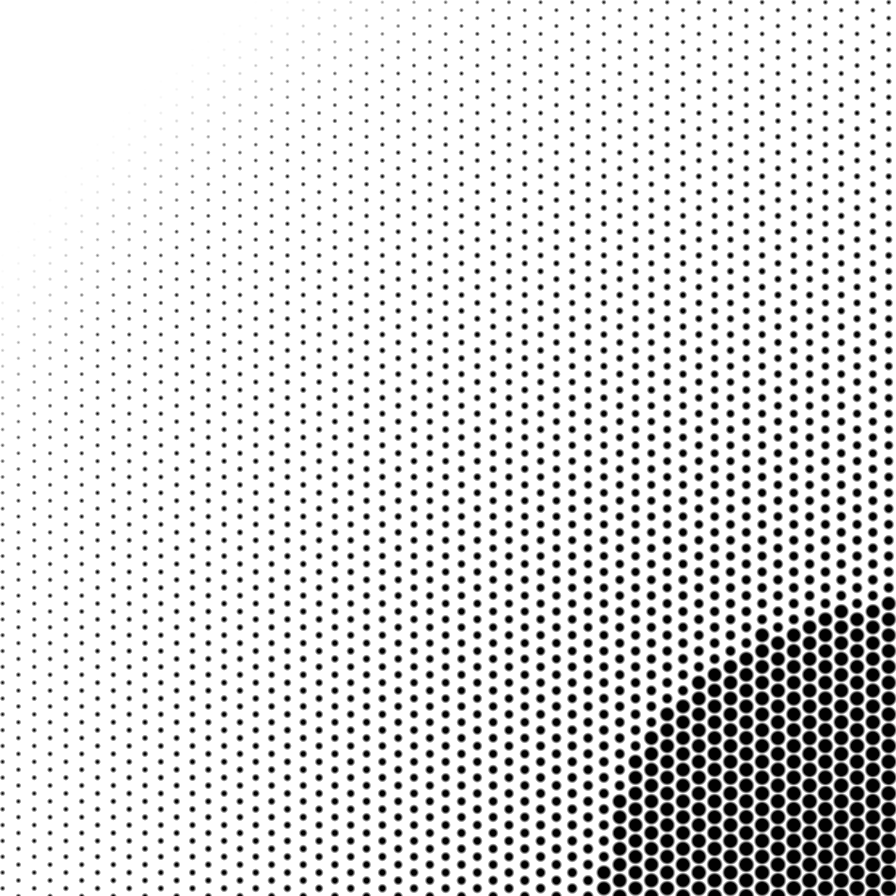
This pattern is drawn by a WebGL 1 fragment shader. Its source:

```glsl
precision highp float;
// Staggered black halftone dots on white, growing toward the lower right corner.
uniform vec2 u_resolution;

const float PITCH = 0.01766;
const vec2 GRID_ORIGIN = vec2(0.0029, 0.0085);
const vec2 FOCUS = vec2(1.0, 0.0);
const float CORE_REACH = 0.3275;
const float FADE_REACH = 1.217;
const float EDGE_SOFTNESS = 0.0029;
const vec3 PAPER = vec3(1.0);
const vec3 INK = vec3(0.005);

// Centre of the dot nearest to p in a column; odd columns shift by half a pitch.
vec2 dotCenter(vec2 p, float column) {
  float shift = 0.5 * mod(column, 2.0);
  float row = floor((p.y - GRID_ORIGIN.y) / PITCH - shift + 0.5);
  return GRID_ORIGIN + PITCH * vec2(column, row + shift);
}

// Dot radius: a dense core, then a linear falloff.
float dotRadius(float reach) {
  float core = mix(0.0084, 0.0075, reach / CORE_REACH);
  float falloff = (reach - CORE_REACH) / (FADE_REACH - CORE_REACH);
  float outer = mix(0.0053, 0.0007, falloff);
  return reach < CORE_REACH ? core : outer;
}

// Ink coverage of one dot with a smoothed edge.
float dotInk(vec2 p, vec2 center, float softness) {
  float reach = distance(center, FOCUS);
  float edge = dotRadius(reach) - distance(p, center);
  float fade = 1.0 - smoothstep(1.06, FADE_REACH + 0.02, reach);
  return clamp(0.5 + edge / softness, 0.0, 1.0) * fade;
}

void main() {
  float size = min(u_resolution.x, u_resolution.y);
  vec2 p = gl_FragCoord.xy / size;
  float column = floor((p.x - GRID_ORIGIN.x) / PITCH + 0.5);
  float softness = max(EDGE_SOFTNESS, 1.0 / size);

  // Neighbouring columns overlap where the dots are largest.
  float ink = 0.0;
  for (int i = -1; i <= 1; i++) {
    vec2 center = dotCenter(p, column + float(i));
    ink = max(ink, dotInk(p, center, softness));
  }
  gl_FragColor = vec4(mix(PAPER, INK, ink), 1.0);
}
```
